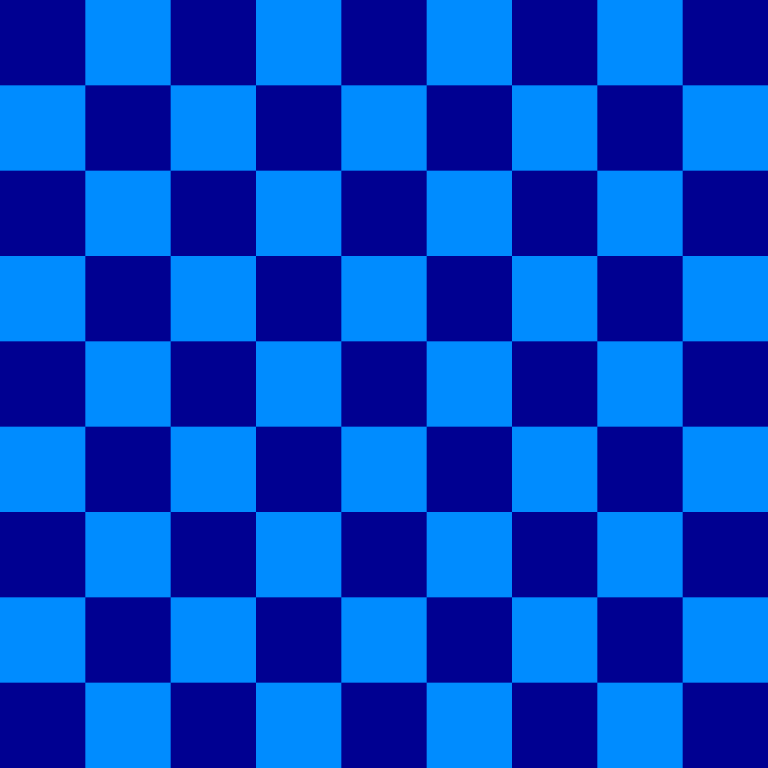
Give the GLSL for this pattern, as a WebGL 1 fragment shader.

```glsl
precision highp float;

// Two-tone blue checkerboard, nine squares across and nine down.

uniform vec2 u_resolution;

// Square wave of period 2: +1 on even cells, -1 on odd cells, smoothed over one pixel.
vec2 cellSign(vec2 p, vec2 pixel) {
  vec2 edgeDistance = 0.5 - abs(mod(p + 0.5, 2.0) - 1.0);
  return clamp(2.0 * edgeDistance / pixel, -1.0, 1.0);
}

void main() {
  vec2 p = 9.0 * gl_FragCoord.xy / u_resolution;
  vec2 wave = cellSign(p, 9.0 / u_resolution);

  // Matching column and row parity gives a dark square, so all corners are dark.
  float dark = 0.5 + 0.5 * wave.x * wave.y;

  vec3 skyBlue = vec3(0.0, 0.55, 1.0);
  vec3 navy = vec3(0.0, 0.0, 0.57);
  gl_FragColor = vec4(mix(skyBlue, navy, dark), 1.0);
}
```
